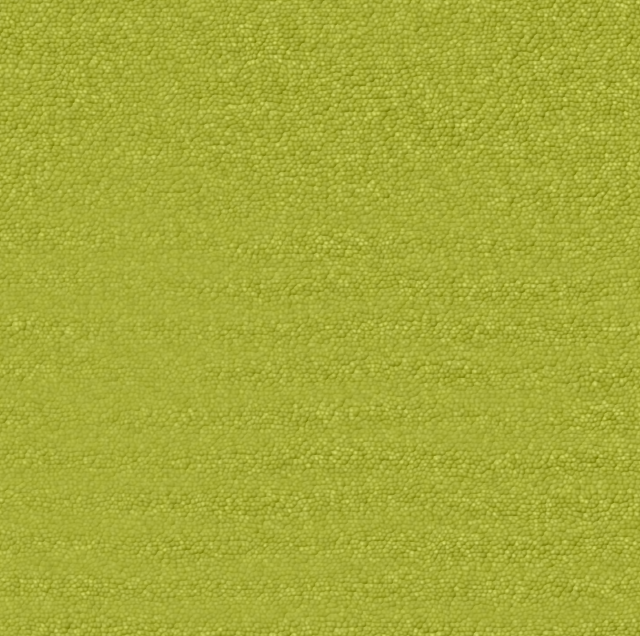
Reproduce this texture procedurally as a WebGL 1 fragment shader.

```glsl
precision highp float;
// Lime-green pebbled cloth: tiny embossed grains fading into calm patches and bands.

uniform vec2 u_resolution;

const vec3 LIME = vec3(0.670, 0.690, 0.238);
const vec3 TONE_TINT = vec3(1.0, 1.0, 1.08);
const vec2 LIGHT_DIR = vec2(-0.6, 0.8);
const vec2 GRAIN_COUNT = vec2(136.0, 148.0);
const float TAU = 6.2832;

float hash(vec2 p) {
  return fract(sin(dot(p, vec2(127.1, 311.7))) * 43758.5);
}

float valueNoise(vec2 p) {
  vec2 cell = floor(p);
  vec2 f = fract(p);
  f = f * f * (3.0 - 2.0 * f);
  float low = mix(hash(cell), hash(cell + vec2(1.0, 0.0)), f.x);
  float high = mix(hash(cell + vec2(0.0, 1.0)), hash(cell + vec2(1.0, 1.0)), f.x);
  return mix(low, high, f.y);
}

// Soft staggered pebbles: x = lit slope, y = dome height, z = tone, w = glint.
vec4 pebbles(vec2 p, float jitter) {
  vec2 cell = floor(p);
  float total = 0.0001;
  vec4 blend = vec4(0.0);
  for (int j = -1; j <= 1; j++) {
    for (int i = -1; i <= 1; i++) {
      vec2 id = cell + vec2(float(i), float(j));
      vec2 wobble = vec2(hash(id), hash(id + 57.3)) - 0.5;
      vec2 center = id + 0.5 + jitter * wobble;
      center.x += 0.5 * mod(id.y, 2.0) - 0.25;
      vec2 offset = p - center;
      float weight = exp(-6.0 * dot(offset, offset));
      float shade = hash(id + 19.7);
      float glint = smoothstep(0.75, 1.0, shade) * weight;
      total += weight;
      blend += weight * vec4(dot(offset, LIGHT_DIR), weight, shade - 0.5, glint);
    }
  }
  return blend / total - vec4(0.0, 0.56, 0.0, 0.06);
}

// How strongly the grain stands out: rough at the top, banded lower down.
float roughness(vec2 uv) {
  float warp = 0.35 * (valueNoise(uv * vec2(5.0, 3.0)) - 0.5);
  float bands = 0.5 + 0.5 * cos(TAU * (14.5 * uv.y + warp));
  float upper = smoothstep(0.5, 0.85, uv.y);
  float patches = 0.6 * valueNoise(uv * vec2(7.0, 15.0) + 3.1)
                + 0.4 * valueNoise(uv * vec2(19.0, 31.0) + 8.4);
  vec2 q = (uv - vec2(0.24, 0.56)) / vec2(0.17, 0.25);
  float calm = exp(-dot(q, q));
  float rough = mix(0.15 + 0.6 * bands, 0.8, upper);
  rough += 0.8 * (patches - 0.5) + 0.25 * (uv.x - 0.4) - 0.5 * calm;
  return clamp(rough, 0.0, 1.0);
}

void main() {
  vec2 uv = gl_FragCoord.xy / u_resolution;

  // Bend the rows slightly so the weave looks hand-pressed.
  vec2 bend = vec2(valueNoise(uv * 24.0), valueNoise(uv * 24.0 + 41.0)) - 0.5;
  vec4 grain = pebbles(uv * GRAIN_COUNT + 0.9 * bend, 0.6);

  // Embossed relief over fine thread fuzz.
  float relief = 0.17 * grain.x + 0.10 * grain.y + 0.07 * grain.z + 0.06 * grain.w;
  float fuzz = valueNoise(uv * vec2(290.0, 260.0)) - 0.5;
  float ribs = sin(TAU * 128.0 * uv.x + 3.0 * bend.y);
  float rough = roughness(uv);
  float tone = mix(0.45, 1.25, rough) * relief + 0.055 * fuzz;
  tone += 0.005 * ribs * (1.0 - rough);

  // Slight drift between yellower and paler lime.
  float drift = valueNoise(uv * vec2(90.0, 100.0) + 12.0) - 0.5;
  vec3 color = LIME + tone * TONE_TINT + vec3(0.0, 0.0, 0.03 * drift);
  gl_FragColor = vec4(color, 1.0);
}
```
